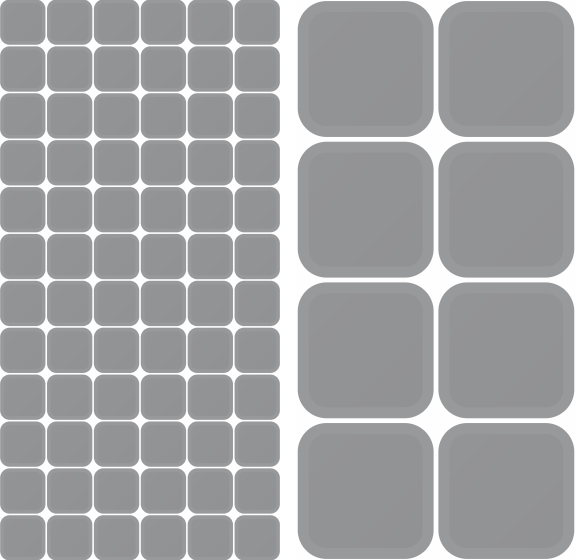
Left, the full canvas; right, a detail of the centre.
This pattern is drawn by a Shadertoy shader. Its source:

```glsl
// Grid of grey rounded tiles on white grout, six across and twelve down.
// Each tile is a rounded-box distance field with a paler rim around a flat
// inner panel; the grid is centred so that grout lines cross mid-canvas.

const float PITCH = 0.16745;       // tile spacing, in canvas widths
const float GAP = 0.034;           // grout width, in tile spacings
const float CORNER = 0.205;        // outer corner radius, in tile spacings
const float RIM = 0.078;           // rim width, in tile spacings
const float PANEL_CORNER = 0.125;  // inner corner radius, in tile spacings
const float SHEEN = 0.010;         // faint diagonal shading of the panel

const vec3 GROUT_COLOR = vec3(0.995);
const vec3 RIM_COLOR = vec3(0.598, 0.600, 0.608);
const vec3 PANEL_COLOR = vec3(0.573, 0.576, 0.584);

// Signed distance to a square with rounded corners.
float roundedSquare(vec2 p, float halfSize, float radius) {
    vec2 q = abs(p) - halfSize + radius;
    return length(max(q, 0.0)) + min(max(q.x, q.y), 0.0) - radius;
}

// Coverage of a shape, smoothed across one pixel.
float coverage(float dist, float pixel) {
    return clamp(0.5 - dist / pixel, 0.0, 1.0);
}

void mainImage(out vec4 fragColor, in vec2 fragCoord) {
    // Repeat the tile outward from the canvas centre.
    vec2 grid = (fragCoord - 0.5 * iResolution.xy) / (iResolution.x * PITCH);
    vec2 tile = fract(grid) - 0.5;
    float pixel = 1.0 / (iResolution.x * PITCH);

    // Outer tile and inner panel.
    float halfTile = 0.5 * (1.0 - GAP);
    float tileDist = roundedSquare(tile, halfTile, CORNER);
    float panelDist = roundedSquare(tile, halfTile - RIM, PANEL_CORNER);

    // Layer the panel over the rim over the grout.
    vec3 panel = PANEL_COLOR + SHEEN * 0.5 * (tile.y - tile.x);
    vec3 color = mix(GROUT_COLOR, RIM_COLOR, coverage(tileDist, pixel));
    color = mix(color, panel, coverage(panelDist, pixel));

    fragColor = vec4(color, 1.0);
}
```
